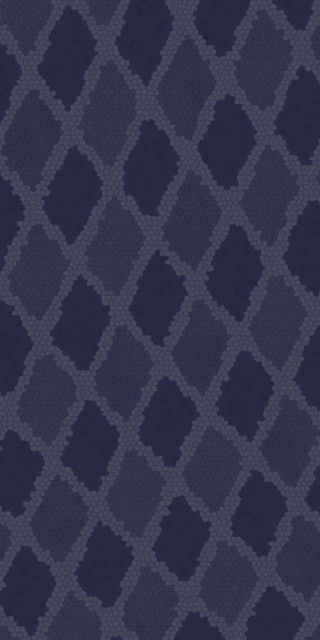
Write a Shadertoy shader that draws this pattern.

```glsl
// Slanted diamond lattice laid as a mosaic of small, irregular Voronoi chips.
// Each chip takes one material (band, slate or navy) from its seed's place in
// a gently bent lattice; thin seams and soft noise vary the tone.

const vec3  BAND_COLOR  = vec3(0.278, 0.278, 0.366);
const vec3  SLATE_COLOR = vec3(0.206, 0.213, 0.291);
const vec3  SLATE_BLUE  = vec3(0.196, 0.196, 0.308);
const vec3  NAVY_COLOR  = vec3(0.165, 0.163, 0.275);
const float CHIP_SIZE   = 0.0178;   // in canvas widths
const float JITTER      = 0.55;
const float SEAM_WIDTH  = 0.07;     // in chips
const float BAND_HALF   = 0.0185;   // half width of a band
const float CORNER_SOFT = 0.034;    // blunting of diamond corners
const float COLUMN_STEP = 0.241;    // diamond pitch across
const float ROW_SLANT   = 0.335;    // rise of each row to the right
const vec2  LATTICE_ORIGIN = vec2(0.099, 0.471);
const vec2  BAND_SPACING   = vec2(0.185, 0.237);
const int   SAMPLES = 2;            // supersampling per axis

vec2 hash22(vec2 p) {
    vec3 q = fract(vec3(p.xyx) * vec3(0.1031, 0.1030, 0.0973));
    q += dot(q, q.yzx + 33.33);
    return fract((q.xx + q.yz) * q.zy);
}

float valueNoise(vec2 p) {
    vec2 i = floor(p), f = fract(p);
    f = f * f * (3.0 - 2.0 * f);
    float low  = mix(hash22(i).x, hash22(i + vec2(1, 0)).x, f.x);
    float high = mix(hash22(i + vec2(0, 1)).x, hash22(i + vec2(1, 1)).x, f.x);
    return mix(low, high, f.y);
}

float smoothMin(float a, float b, float k) {
    float h = max(k - abs(a - b), 0.0) / k;
    return min(a, b) - 0.25 * k * h * h;
}

// Grid cell near p; odd rows are shifted by half a chip
vec2 gridCell(vec2 p, vec2 offset) {
    float row = floor(p.y) + offset.y;
    return vec2(floor(p.x - 0.5 * mod(row, 2.0)) + offset.x, row);
}

vec2 chipSeed(vec2 cell) {
    vec2 jitter = (hash22(cell + 17.0) - 0.5) * JITTER;
    return cell + vec2(0.5 * mod(cell.y, 2.0), 0.0) + 0.5 + jitter;
}

// Bent lattice: integer coordinates are diamond centres. p.y points down.
vec2 latticeCoord(vec2 p) {
    float s = p.y + ROW_SLANT * p.x - LATTICE_ORIGIN.y;
    float row = s * (2.313 + 0.128 * s);
    float drift = row * (0.0156 + 0.0042 * row);
    float column = (p.x - LATTICE_ORIGIN.x - drift) / COLUMN_STEP;
    return vec2(column + row, column - row);
}

vec3 mosaic(vec2 p, float pixel) {
    const vec2 chipScale = CHIP_SIZE * vec2(1.0, 0.88);
    vec2 g = p / chipScale;

    // Nearest seed
    vec2 chip = vec2(0.0), seed = vec2(0.0);
    float nearest = 1e3;
    for (int j = -1; j <= 1; j++)
    for (int i = -1; i <= 1; i++) {
        vec2 cell = gridCell(g, vec2(i, j));
        vec2 candidate = chipSeed(cell);
        float d = length(candidate - g);
        if (d < nearest) { nearest = d; chip = cell; seed = candidate; }
    }

    // Distance to the chip's border
    float border = 1e3;
    for (int j = -2; j <= 2; j++)
    for (int i = -2; i <= 2; i++) {
        vec2 other = chipSeed(gridCell(g, vec2(i, j)));
        vec2 across = other - seed;
        if (dot(across, across) > 1e-4)
            border = min(border, dot(0.5 * (seed + other) - g, normalize(across)));
    }
    float blur = pixel / CHIP_SIZE;
    float seam = 1.0 - smoothstep(SEAM_WIDTH - 0.5 * blur, SEAM_WIDTH + 0.5 * blur, border);

    // Material at the seed
    vec2 center = seed * chipScale;
    vec2 lattice = latticeCoord(center);
    vec2 diamond = floor(lattice + 0.5);
    vec2 edge = (0.5 - abs(lattice - diamond)) * BAND_SPACING;
    float inset = smoothMin(edge.x, edge.y, CORNER_SOFT);
    vec2 random = hash22(chip + 71.0);

    vec3 color;
    float tone = 0.05, seamDepth;
    if (inset < BAND_HALF) {
        color = BAND_COLOR;
        seamDepth = 0.22;
    } else if (mod(diamond.x + diamond.y, 2.0) < 0.5) {
        float blue = 0.6 * valueNoise(center * 9.0) + 0.6 * hash22(diamond + 40.0).x;
        color = mix(SLATE_COLOR, SLATE_BLUE, smoothstep(0.45, 1.0, blue));
        seamDepth = 0.16;
    } else {
        color = NAVY_COLOR * (1.0 - 0.07 * step(0.92, random.y));
        tone = 0.02;
        seamDepth = 0.03;
    }
    color *= 1.0 + tone * (random.x - 0.5);
    return color * (1.0 - seamDepth * seam);
}

void mainImage(out vec4 fragColor, in vec2 fragCoord) {
    float pixel = 1.0 / iResolution.x;
    vec3 sum = vec3(0.0);
    for (int j = 0; j < SAMPLES; j++)
    for (int i = 0; i < SAMPLES; i++) {
        vec2 p = (fragCoord + (vec2(i, j) + 0.5) / float(SAMPLES) - 0.5) * pixel;
        sum += mosaic(vec2(p.x, iResolution.y * pixel - p.y), pixel);
    }
    fragColor = vec4(sum / float(SAMPLES * SAMPLES), 1.0);
}
```
